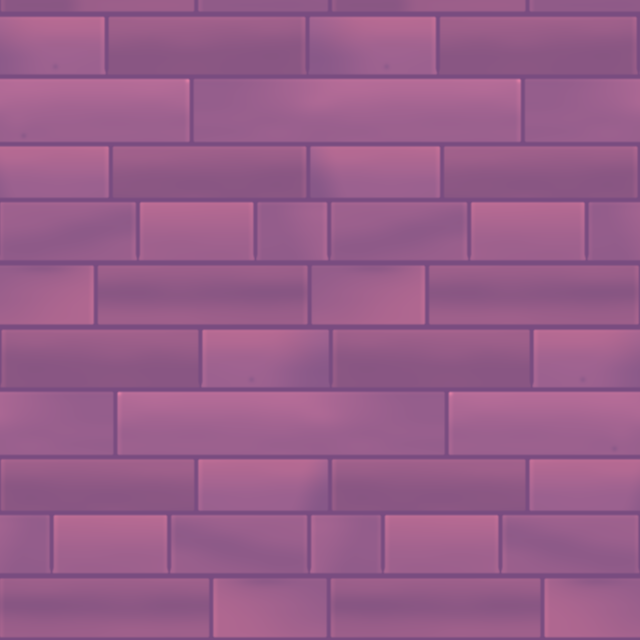
This texture is drawn by a WebGL 1 fragment shader. Its source:

```glsl
precision highp float;
// Mauve stone brickwork: five courses of unequal bricks form a block that repeats
// across, and each block below is mirrored left to right. Every brick has its own
// soft painted gradient, with bevelled edges, smudges and dark rounded joints.
uniform vec2 u_resolution;

const float SPAN = 768.0;    // design units across the canvas
const float PERIOD = 397.5;  // width of one repeat
const float BLOCK = 375.5;   // height of five courses
const float TOP = 17.5;      // first full block, measured from the top

float hash(vec2 p) {
  return fract(sin(dot(p, vec2(127.1, 311.7))) * 4375.85);
}

float noise(vec2 p) {
  vec2 i = floor(p), f = fract(p);
  f = f * f * (3.0 - 2.0 * f);
  return mix(mix(hash(i), hash(i + vec2(1, 0)), f.x),
             mix(hash(i + vec2(0, 1)), hash(i + vec2(1, 1)), f.x), f.y);
}

float spot(vec2 p, float radius) {
  return exp(-dot(p, p) / (radius * radius));
}

// Face of a brick at q (0..1, from its top left): x is lightness, y is lilac tint.
vec2 brickFace(int course, int brick, vec2 q) {
  float u = q.x, v = q.y;
  float fall = smoothstep(0.0, 0.75, v);
  if (course == 1) {                                  // long brick
    float lit = smoothstep(0.1, 0.5, u + 0.15 * v);
    float streak = spot((q - vec2(0.42 - 0.1 * v, 0.35)) * vec2(1.0, 0.25), 0.06);
    return vec2(mix(0.25, mix(0.85, 0.38, fall), lit) + 0.1 * streak + 0.08 * v * (1.0 - lit), 0.8);
  }
  if (course == 3) {                                  // three short bricks
    if (brick == 0) return vec2(mix(0.85, 0.42, fall), 0.5 * fall);
    if (brick == 1) return vec2(0.24 + 0.28 * smoothstep(0.3, 1.0, u + 0.3 * (0.5 - v)), 0.7);
    float band = spot(vec2(0.0, v - 0.85 + 0.5 * u), 0.3);
    return vec2(0.46 - 0.26 * band - 0.08 * v, 0.6);
  }
  if (course == 4) {
    if (brick == 0)                                   // dark waist along the middle
      return vec2(0.45 - 0.37 * spot(vec2(0.0, v - 0.47), 0.24) - 0.04 * u, 0.1);
    float warm = smoothstep(0.1, 0.95, 0.6 * u + 0.5 * v);
    float lid = spot((q - vec2(0.55, 0.08)) * vec2(0.35, 1.0), 0.09);
    return vec2(mix(0.28, 0.72, warm) - 0.25 * lid, 0.6 * (1.0 - warm));
  }
  if (course == 5) {                                  // sliver above the first block
    if (brick == 0) return vec2(0.36 - 0.28 * smoothstep(0.55, 0.68, u), 0.1);
    return vec2(0.2, 0.5);
  }
  if (brick == 0)                                     // dark brick
    return vec2(mix(0.46, 0.06, smoothstep(0.02, 0.68, v + 0.12 * (u - 0.5))), 0.0);
  float reach = course == 0 ? 0.5 : 0.25;             // light brick, shaded at one end
  float shade = 1.0 - smoothstep(0.0, reach, u - 0.12 * v + 0.05);
  return vec2(mix(0.85, 0.42, fall) - 0.36 * shade, 0.9 * max(fall, shade));
}

void main() {
  vec2 p = gl_FragCoord.xy / u_resolution * SPAN;
  float x = p.x, y = SPAN - p.y - TOP;
  float block = floor(y / BLOCK);
  if (mod(block, 2.0) > 0.5) x = 368.5 - x;
  y -= block * BLOCK;

  // Course: its top and bottom, and where its joints stand.
  int course = 0;
  vec2 rise = vec2(0.0, 74.5);
  vec3 joints = vec3(128.0, 369.0, 128.0 + PERIOD);
  if (block < 0.0) {
    course = 5; rise = vec2(297.5, BLOCK); joints = vec3(133.0, 370.0, 133.0 + PERIOD);
  } else if (y > 297.5) {
    course = 4; rise = vec2(297.5, BLOCK); joints = vec3(115.0, 371.5, 115.0 + PERIOD);
  } else if (y > 222.5) {
    course = 3; rise = vec2(222.5, 297.5); joints = vec3(165.5, 306.5, 395.0);
  } else if (y > 155.5) {
    course = 2; rise = vec2(155.5, 222.5); joints = vec3(133.0, 370.0, 133.0 + PERIOD);
  } else if (y > 74.5) {
    course = 1; rise = vec2(74.5, 155.5); joints = vec3(230.0, vec2(230.0 + PERIOD));
  }

  // Brick within the course.
  float turn = floor((x - joints.x) / PERIOD);
  x -= turn * PERIOD;
  int brick = 0;
  vec2 sides = joints.xy;
  if (x > joints.z) { brick = 2; sides = vec2(joints.z, joints.x + PERIOD); }
  else if (x > joints.y) { brick = 1; sides = joints.yz; }
  vec2 fromStart = vec2(x - sides.x, y - rise.x);
  vec2 fromEnd = vec2(sides.y - x, rise.y - y);
  vec2 face = brickFace(course, brick, fromStart / (fromStart + fromEnd));

  // Brushed unevenness, lit end bevels, bright corner and smudges.
  vec2 seed = vec2(float(course) * 17.0, float(brick) * 9.0);
  face.x += 0.09 * (noise(fromStart * vec2(0.02, 0.06) + seed) - 0.5);
  float bevel = 1.0 - smoothstep(4.0, 10.0, fromEnd.x);
  if (course == 3) bevel = max(bevel, 0.7 - 0.7 * smoothstep(4.0, 9.0, fromStart.x));
  face.x += 0.2 * bevel;
  face.x += 0.12 * (1.0 - smoothstep(3.0, 8.0, fromStart.y));
  if (course == 1) {
    face.x += 0.5 * spot(vec2(fromEnd.x, fromStart.y) - 4.5, 3.0);
    if (abs(turn + block + 1.0) < 0.5) {
      face.x -= 0.25 * spot(fromStart - vec2(196.0, 71.0), 3.5);
      face.x += 0.07 * spot(fromStart - vec2(186.0, 55.0), 16.0);
    }
  }
  if (course == 0 && brick == 1) face.x -= 0.25 * spot(fromStart - vec2(95.0, 62.5), 3.5);
  vec3 color = mix(vec3(0.53, 0.335, 0.51), vec3(0.745, 0.43, 0.585), face.x)
             + face.y * vec3(-0.008, 0.008, 0.022);

  // Rounded joints, wider around the last course, some fading at the foot.
  vec2 inset = vec2(1.8, course > 3 ? 3.1 : 2.1);
  if (course == 0 || course == 3) inset.x *= smoothstep(1.0, 11.0, fromEnd.y);
  vec2 corner = max(3.0 - min(fromStart, fromEnd) + inset, 0.0);
  float depth = 3.0 - length(corner);
  color = mix(vec3(0.475, 0.3, 0.5), color, smoothstep(-1.2, 2.4, depth));
  gl_FragColor = vec4(color, 1.0);
}
```
